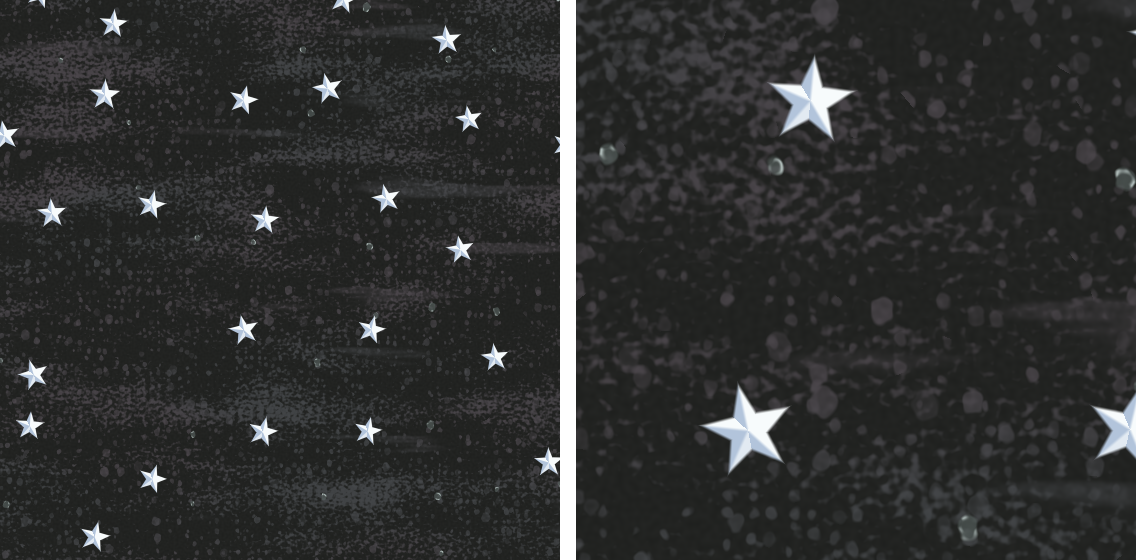
Left, the full canvas; right, a detail of the centre.
Write a three.js fragment shader that draws this pattern.

```glsl
varying vec2 vUv;

// Tuning values, lengths in canvas units
const vec3 SOOT = vec3(0.130, 0.135, 0.128);
const vec3 WORN_PLUM = vec3(0.295, 0.275, 0.295);
const vec3 WORN_SLATE = vec3(0.265, 0.275, 0.285);
const vec3 FLECK_GREEN = vec3(0.34, 0.38, 0.37);
const vec3 FLECK_GLINT = vec3(0.72, 0.77, 0.76);
const vec3 STAR_LIT = vec3(0.97, 0.985, 0.99);
const vec3 STAR_SHADE = vec3(0.70, 0.77, 0.86);
const float STAR_CELLS = 5.0;
const float STAR_RADIUS = 0.0265;
const float STAR_WAIST = 0.42;
const float STAR_TILT = 0.45;
const vec2 LIGHT_DIR = vec2(0.86, 0.50);
const float EDGE = 0.0012;
const vec2 STREAK_SCALE = vec2(3.5, 13.0);
const vec2 GRAIN_SCALE = vec2(115.0, 165.0);
const float WEAR_LOW = 0.05;
const float WEAR_HIGH = 0.68;
const float TAU = 6.2831853;

vec2 hash2(vec2 p) {
  vec3 h = fract(p.xyx * vec3(0.1031, 0.1030, 0.0973));
  h += dot(h, h.yzx + 33.33);
  return fract((h.xx + h.yz) * h.zy);
}

float cornerSlope(vec2 cell, vec2 offset) {
  float angle = TAU * hash2(cell + 211.0).x;
  return dot(vec2(cos(angle), sin(angle)), offset);
}

// Gradient noise, roughly -1 to 1
float noise(vec2 p) {
  vec2 i = floor(p), f = fract(p), e = vec2(1.0, 0.0);
  vec2 u = f * f * f * (f * (f * 6.0 - 15.0) + 10.0);
  float low = mix(cornerSlope(i, f), cornerSlope(i + e, f - e), u.x);
  float high = mix(cornerSlope(i + e.yx, f - e.yx), cornerSlope(i + 1.0, f - 1.0), u.x);
  return 1.4 * mix(low, high, u.y);
}

float fbm(vec2 p) {
  float sum = 0.0, gain = 1.0;
  for (int i = 0; i < 4; i++) {
    sum += gain * noise(p);
    p = p * 2.03 + 17.3;
    gain *= 0.5;
  }
  return sum;
}

// One jittered blob in some cells: x = signed distance, y = random tone
vec2 blobs(vec2 uv, float cells, float share, vec2 radii, float seed) {
  vec2 cell = floor(uv * cells);
  vec2 place = hash2(cell + seed), kind = hash2(cell + seed + 57.0);
  vec2 p = fract(uv * cells) - mix(vec2(0.32), vec2(0.68), place);
  float radius = mix(radii.x, radii.y, kind.y * kind.y);
  float dist = length(p * vec2(1.1, 0.9)) / cells - radius;
  return vec2(kind.x < share ? dist : 1.0, fract(kind.y * 7.0 + place.x));
}

float facetLight(float angle) {
  return smoothstep(-0.35, 0.2, dot(vec2(sin(angle), cos(angle)), LIGHT_DIR));
}

// Faceted five-pointed star: rgb colour, a coverage
vec4 star(vec2 p, float radius) {
  float sector = TAU / 5.0;
  float angle = atan(p.x, p.y);
  float arm = floor(angle / sector + 0.5) * sector;
  float across = length(p) * sin(angle - arm);
  vec2 q = vec2(length(p) * cos(angle - arm), abs(across));
  vec2 tip = vec2(radius, 0.0);
  vec2 waist = radius * STAR_WAIST * vec2(cos(sector * 0.5), sin(sector * 0.5));
  vec2 side = normalize(waist - tip);
  float dist = dot(q - tip, vec2(side.y, -side.x));
  float light = mix(facetLight(arm - 1.15), facetLight(arm + 1.15), smoothstep(-EDGE, EDGE, across));
  return vec4(mix(STAR_SHADE, STAR_LIT, light), 1.0 - smoothstep(-EDGE, EDGE, dist));
}

void main() {
  vec2 uv = vUv;
  float grain = noise(uv * GRAIN_SCALE) + 0.5 * noise(uv * 240.0 + 31.0);

  // Streaked, worn surface
  vec2 bend = 0.012 * vec2(noise(uv * 9.0), noise(uv * 9.0 + 40.0));
  float streak = fbm((uv + bend) * STREAK_SCALE + 5.0) + 0.5 * noise(uv * 3.0 + 11.0);
  float wear = smoothstep(WEAR_LOW, WEAR_HIGH, 0.55 * streak + 0.55 * grain);
  float tint = smoothstep(-0.4, 0.3, noise(uv * vec2(2.5, 5.0) + 71.0));
  vec3 worn = mix(WORN_SLATE, WORN_PLUM, tint);
  vec3 color = mix(SOOT, worn, wear * 0.9);

  // Long soft smears
  float smear = smoothstep(0.5, 0.95, fbm(uv * vec2(2.2, 19.0) + 90.0));
  color = mix(color, worn, smear * (0.5 + 0.25 * grain));

  // Spatter in three sizes
  vec2 rough = uv + 0.0016 * vec2(noise(uv * 130.0), noise(uv * 130.0 + 60.0));
  for (int i = 0; i < 3; i++) {
    float size = float(i);
    float cluster = 0.30 + 0.35 * noise(uv * 5.0 + size * 23.0);
    vec2 spot = blobs(rough + size * 0.137, 34.0 + 22.0 * size, cluster, vec2(0.0022, 0.0085 - 0.002 * size), 13.0 * size);
    float cover = 1.0 - smoothstep(-EDGE, EDGE, spot.x);
    color = mix(color, worn, cover * (0.3 + 0.5 * spot.y + 0.15 * grain));
  }

  // Sparse mineral flecks with broken bright rims
  vec2 fleck = blobs(rough + 0.05, 9.0, 0.36, vec2(0.004, 0.0075), 301.0);
  float body = 1.0 - smoothstep(-EDGE, EDGE, fleck.x);
  float rim = body * smoothstep(-0.0035, -0.0005, fleck.x);
  color = mix(color, FLECK_GREEN, body * 0.65);
  color = mix(color, FLECK_GLINT, rim * smoothstep(-0.1, 0.6, noise(uv * 150.0 + 9.0)));
  color += 0.012 * noise(uv * 210.0 + 77.0);

  // Scattered stars
  vec2 grid = uv * STAR_CELLS + vec2(0.35, 0.55);
  vec2 cell = floor(grid), kind = hash2(cell + 419.0);
  vec2 p = (fract(grid) - mix(vec2(0.17), vec2(0.83), hash2(cell + 503.0))) / STAR_CELLS;
  float tilt = STAR_TILT * (2.0 * kind.x - 1.0);
  p = mat2(cos(tilt), sin(tilt), -sin(tilt), cos(tilt)) * p;
  vec4 shape = star(p, STAR_RADIUS * mix(0.92, 1.06, kind.y));
  color = mix(color, shape.rgb, shape.a * step(0.1, kind.y));

  gl_FragColor = vec4(color, 1.0);
}
```
